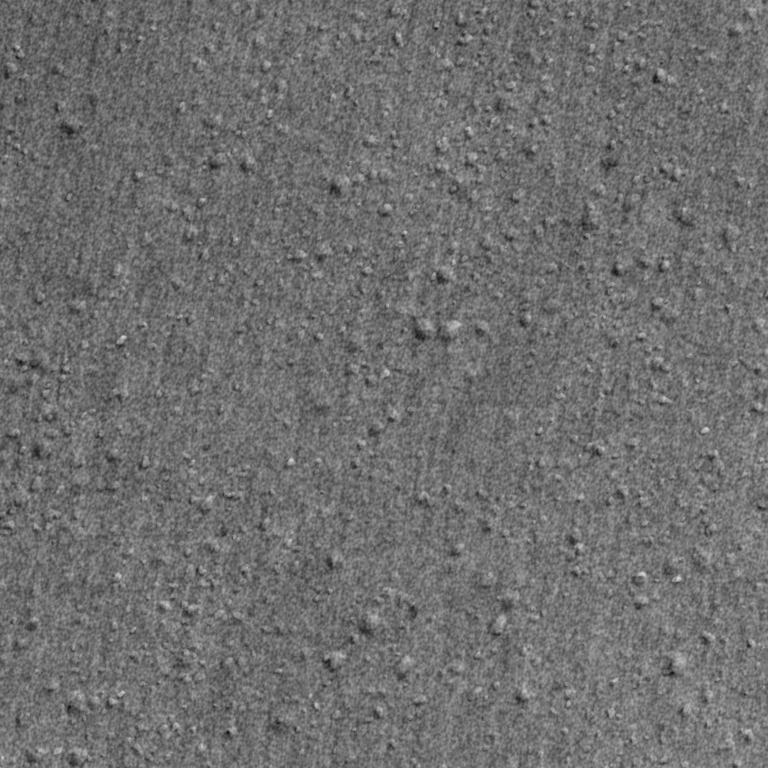
A three.js fragment shader for this texture:

```glsl
// Grey weathered concrete with fine grain, slanted brush streaks and small embedded stones.
varying vec2 vUv;

vec2 hash2(vec2 p) {
  vec2 k = vec2(dot(p, vec2(127.1, 311.7)), dot(p, vec2(269.5, 183.3)));
  return fract(sin(k) * 43758.545);
}

// Cellular noise: distance to the nearest scattered point, centred near zero.
float cellular(vec2 p) {
  vec2 cell = floor(p);
  float nearest = 4.0;
  for (int j = -1; j <= 1; j++) {
    for (int i = -1; i <= 1; i++) {
      vec2 id = cell + vec2(float(i), float(j));
      vec2 d = id + hash2(id) - p;
      nearest = min(nearest, dot(d, d));
    }
  }
  return sqrt(nearest) - 0.48;
}

// Light dots against dark dots, symmetric about zero.
float grain(vec2 p) {
  return cellular(p + 9.0) - cellular(p * 0.92 + 57.0);
}

// Slow uneven drift made of layered sines, about -1 to 1.
float drift(vec2 p) {
  float a = sin(p.x * 7.0 + 2.0 * sin(p.y * 5.0 + 1.0));
  float b = sin(p.y * 11.0 - p.x * 4.0 + 1.5 * sin(p.x * 13.0));
  float c = sin(p.x * 23.0 + p.y * 17.0 + 2.0 * sin(p.y * 19.0));
  return a * 0.4 + b * 0.35 + c * 0.25;
}

// Scattered lumps lit from the upper right, with a dark lower left rim.
float stones(vec2 uv, float scale, float density, float size, float lift, float relief) {
  vec2 p = uv * scale;
  vec2 cell = floor(p);
  float tone = 0.0;
  for (int j = -1; j <= 1; j++) {
    for (int i = -1; i <= 1; i++) {
      vec2 id = cell + vec2(float(i), float(j));
      vec2 place = hash2(id + scale * 1.7);
      vec2 kind = hash2(id + scale * 3.1 + 40.0);
      float present = step(kind.x, density * (1.0 + 0.8 * drift(id / scale + 3.0)));
      vec2 d = (p - id - place) / (size * scale * mix(0.6, 1.25, kind.y));

      // Irregular turned outline
      float turn = kind.y * 40.0;
      vec2 q = mat2(cos(turn), -sin(turn), sin(turn), cos(turn)) * d * vec2(0.85, 1.2);
      float edge = length(q + 0.2 * sin(q.yx * 3.0 + turn));
      float body = 1.0 - smoothstep(0.55, 1.2, edge);
      float shadow = 1.0 - smoothstep(0.4, 1.4, length(d + vec2(0.45, 0.6)));

      float strength = present * mix(0.35, 1.3, fract(place.x * 17.0));
      float shaded = lift + relief * dot(d, vec2(0.5, 0.7));
      tone += strength * (body * shaded - shadow * (1.0 - body) * relief);
    }
  }
  return tone;
}

// Sparse long scratches in the brushed direction.
float scratches(vec2 p) {
  vec2 g = p * vec2(24.0, 2.5);
  vec2 id = floor(g);
  vec2 f = fract(g);
  vec2 h = hash2(id + 71.0);
  float middle = 0.25 + 0.5 * h.x + 0.03 * sin(p.y * 30.0 + h.y * 6.0);
  float line = 1.0 - smoothstep(0.01, 0.11, abs(f.x - middle));
  float fade = smoothstep(0.0, 0.4, f.y) * smoothstep(1.0, 0.6, f.y);
  return line * fade * (step(0.8, h.y) - step(h.y, 0.2));
}

void main() {
  vec2 uv = vUv;
  vec2 brushed = vec2(uv.x - 0.1 * uv.y - 0.05 * uv.y * uv.y, uv.y);

  // Broad tone, a little lighter toward the lower right
  float tone = 0.437 + 0.02 * drift(uv) + 0.035 * (uv.x - uv.y);

  // Grain from fine to coarse, with faint mottling
  tone += 0.15 * grain(brushed * vec2(215.0, 180.0));
  tone += 0.09 * grain(brushed * vec2(112.0, 88.0) + 31.0);
  tone += 0.06 * grain(brushed * vec2(54.0, 40.0) + 83.0);
  tone += 0.035 * grain(uv * 19.0 + 12.0);

  // Brushed streaks and scratches
  tone += 0.06 * grain(brushed * vec2(105.0, 7.0) + 5.0);
  tone += 0.04 * scratches(brushed);

  // Stones from large to small
  tone += stones(uv, 23.0, 0.22, 0.0105, 0.06, 0.15);
  tone += stones(uv, 40.0, 0.32, 0.0066, 0.085, 0.15);
  tone += stones(uv, 70.0, 0.32, 0.0042, 0.075, 0.11);

  // Rare pale chips and dark pits
  tone += stones(uv, 13.0, 0.1, 0.006, 0.2, 0.12);
  tone += stones(uv, 11.0, 0.14, 0.0068, -0.18, 0.1);

  gl_FragColor = vec4(vec3(clamp(tone, 0.06, 0.9)), 1.0);
}
```
